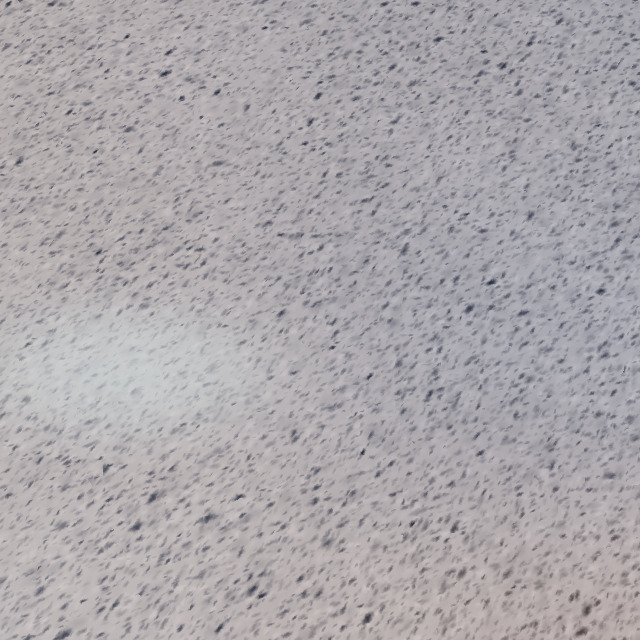
Give the GLSL for this texture, as a Shadertoy shader.

```glsl
// Pale polished granite with slanted dark flecks, seen at a slight angle under a soft lamp glow.

// Surface light
const vec3 TOP_LEFT     = vec3(0.725, 0.695, 0.695);
const vec3 TOP_RIGHT    = vec3(0.660, 0.655, 0.685);
const vec3 BOTTOM_LEFT  = vec3(0.755, 0.733, 0.735);
const vec3 BOTTOM_RIGHT = vec3(0.735, 0.685, 0.675);
const vec3 COOL_BAND    = vec3(0.670, 0.675, 0.715);
const vec3 GLOW_COLOR   = vec3(0.790, 0.805, 0.810);
const vec2 GLOW_CENTER  = vec2(0.19, 0.420);
const vec2 GLOW_RADIUS  = vec2(0.22, 0.105);
const float MOTTLE = 0.020;

// Flecks
const vec3 COOL_INK = vec3(0.15, 0.17, 0.24);
const vec3 WARM_INK = vec3(0.21, 0.17, 0.18);
const float RECESSION = 0.45;     // how much finer the grain gets toward the top
const float ANGLE_BOTTOM = 0.78;  // fleck direction in radians
const float ANGLE_TOP = 0.45;
const float ANGLE_JITTER = 0.8;
const float FINE_CELLS = 76.0;
const float MEDIUM_CELLS = 52.0;
const float SMUDGE_CELLS = 34.0;
const float LARGE_CELLS = 22.0;
const float CHIP_CELLS = 56.0;
const float FINE_INK = 0.38;
const float MEDIUM_INK = 0.68;
const float SMUDGE_INK = 0.16;
const float LARGE_INK = 1.0;
const float CHIP_LIGHT = 0.060;

vec3 hash3(vec2 cell) {
    vec3 h = fract(cell.xyx * vec3(0.1031, 0.1030, 0.0973));
    h += dot(h, h.yxz + 33.33);
    return fract((h.xxy + h.yzz) * h.zyx);
}

// Layered sines, roughly -1 to 1
float clouds(vec2 p) {
    float sum = 0.0, weight = 0.5;
    for (int i = 0; i < 4; i++) {
        sum += weight * sin(p.x + 1.7 * sin(p.y * 0.8 + float(i))) * cos(p.y + 1.3 * sin(p.x * 0.7));
        p = mat2(0.8, 0.6, -0.6, 0.8) * p * 1.9 + 2.3;
        weight *= 0.6;
    }
    return sum;
}

// Cellular scatter of soft slanted ellipses; size is half length and half width in cells
float flecks(vec2 p, float cells, vec2 size, float amount, float angle, float seed) {
    p = p * cells + seed;
    vec2 home = floor(p);
    float ink = 0.0;
    for (int j = -1; j <= 1; j++) {
        for (int i = -1; i <= 1; i++) {
            vec2 cell = home + vec2(i, j);
            vec3 place = hash3(cell);
            vec3 look = hash3(cell + 71.7);
            float turn = angle + (look.x - 0.5) * ANGLE_JITTER;
            vec2 along = vec2(cos(turn), sin(turn));
            vec2 d = p - cell - place.xy;
            d = vec2(dot(d, along), dot(d, vec2(-along.y, along.x)));
            d /= size * mix(0.6, 1.25, look.y);
            float shape = 1.0 - smoothstep(0.05, 1.15, length(d));
            float present = step(place.z, amount);
            ink = max(ink, shape * present * mix(0.25, 1.0, look.z * look.z));
        }
    }
    return ink;
}

vec3 surfaceLight(vec2 uv) {
    vec3 color = mix(mix(BOTTOM_LEFT, BOTTOM_RIGHT, uv.x), mix(TOP_LEFT, TOP_RIGHT, uv.x), uv.y);
    float band = smoothstep(0.2, 0.9, uv.x) * exp(-pow((uv.y - 0.50) / 0.28, 2.0));
    color = mix(color, COOL_BAND, 0.85 * band);
    return color + MOTTLE * clouds(uv * 9.0 + 1.0);
}

void mainImage(out vec4 fragColor, in vec2 fragCoord) {
    vec2 uv = fragCoord / iResolution.xy;

    // Receding plane with ragged grain outlines
    vec2 plane = vec2((uv.x - 0.5) * (1.0 + RECESSION * uv.y), uv.y + 0.5 * RECESSION * uv.y * uv.y);
    plane += 0.0020 * vec2(clouds(plane * 270.0), clouds(plane.yx * 250.0 + 5.0));
    float angle = mix(ANGLE_BOTTOM, ANGLE_TOP, uv.y);

    float density = 1.0 + 0.55 * clouds(uv * 15.0) + 0.3 * (uv.x - 0.5);
    float glow = exp(-pow(length((uv - GLOW_CENTER) / GLOW_RADIUS), 3.0));

    // Dark minerals in four sizes, pale chips between them
    float fine = flecks(plane, FINE_CELLS, vec2(0.66, 0.27), 0.9, angle, 200.0);
    float medium = flecks(plane, MEDIUM_CELLS, vec2(0.54, 0.22), 0.62 * density, angle, 417.3);
    float smudge = flecks(plane, SMUDGE_CELLS, vec2(0.75, 0.42), 0.6 * density, angle, 529.4);
    float large = flecks(plane, LARGE_CELLS, vec2(0.31, 0.135), 0.36 * density, angle, 633.1);
    float chips = flecks(plane, CHIP_CELLS, vec2(0.80, 0.40), 0.8, angle, 851.9);
    float bare = (1.0 - FINE_INK * fine) * (1.0 - MEDIUM_INK * medium);
    bare *= (1.0 - SMUDGE_INK * smudge) * (1.0 - LARGE_INK * large);
    float ink = (1.0 - bare) * (1.0 - 0.65 * glow);

    vec3 color = surfaceLight(uv);
    color = mix(color, GLOW_COLOR, 0.9 * glow) + CHIP_LIGHT * (chips - 0.12) * (1.0 - 0.6 * glow);
    float warmth = smoothstep(0.35, 0.0, uv.y) * smoothstep(0.3, 0.8, uv.x);
    color = mix(color, mix(COOL_INK, WARM_INK, warmth), clamp(ink, 0.0, 1.0));
    fragColor = vec4(color, 1.0);
}
```
